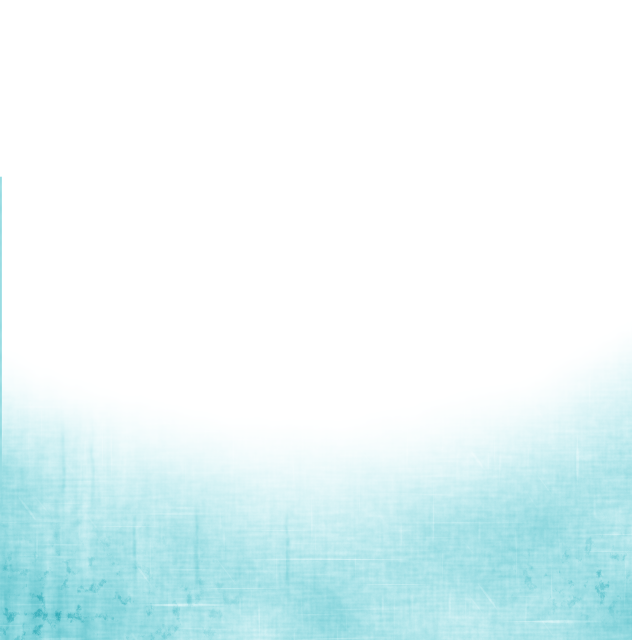
A Shadertoy shader for this background:

```glsl
// A white sheet with a worn aqua wash rising from its lower edge, higher at both sides.
// A curved fade sets the amount of ink; soft blooms, stretched gradient noise, drips
// and scratches vary it, and one curve turns the ink amount into colour.

#define WASH_TOP 0.355       // height of the fade at its lowest point
#define WASH_CURVE 0.55      // rise of the fade toward the sides
#define WASH_SOFTNESS 0.27   // depth over which the ink reaches full strength
#define INK_BASE 0.32
#define GRAIN 0.10
#define WEAVE 0.065
#define SPECKLE 0.24
#define SCRATCH 0.13
#define DRIP_COUNT 5
#define STRIP_TOP 0.724
#define STRIP_WIDTH 0.0028

vec2 hashGradient(vec2 cell) {
    vec3 p = fract(cell.xyx * vec3(0.1031, 0.1030, 0.0973));
    p += dot(p, p.yzx + 33.33);
    float angle = 6.2832 * fract((p.x + p.y) * p.z);
    return vec2(cos(angle), sin(angle));
}

float gradientNoise(vec2 p) {
    vec2 i = floor(p), f = fract(p);
    vec2 u = f * f * f * (f * (f * 6.0 - 15.0) + 10.0);
    float a = dot(hashGradient(i), f);
    float b = dot(hashGradient(i + vec2(1, 0)), f - vec2(1, 0));
    float c = dot(hashGradient(i + vec2(0, 1)), f - vec2(0, 1));
    float d = dot(hashGradient(i + vec2(1, 1)), f - vec2(1, 1));
    return mix(mix(a, b, u.x), mix(c, d, u.x), u.y);
}

float fbm(vec2 p) {
    float sum = 0.0, amplitude = 0.6;
    for (int i = 0; i < 5; i++) {
        sum += amplitude * gradientNoise(p);
        p = mat2(1.6, 1.2, -1.2, 1.6) * p + 7.3;
        amplitude *= 0.58;
    }
    return sum;
}

float bloom(vec2 p, vec2 center, vec2 radius) {
    vec2 q = (p - center) / radius;
    return exp(-dot(q, q));
}

// Broad darker and paler areas of the wash
float washTone(vec2 p) {
    vec2 q = p + 0.03 * vec2(fbm(p * 7.0), fbm(p * 7.0 + 19.0));
    float tone = INK_BASE;
    tone += 0.14 * bloom(q, vec2(0.06, 0.02), vec2(0.25, 0.10));
    tone += 0.07 * bloom(q, vec2(0.00, 0.20), vec2(0.12, 0.16));
    tone += 0.16 * bloom(q, vec2(1.00, 0.04), vec2(0.09, 0.08));
    tone += 0.09 * bloom(q, vec2(0.52, 0.04), vec2(0.05, 0.05));
    tone += 0.07 * bloom(q, vec2(0.78, 0.14), vec2(0.15, 0.10));
    tone -= 0.12 * bloom(q, vec2(0.41, 0.02), vec2(0.05, 0.05));
    tone -= 0.08 * bloom(q, vec2(0.74, 0.03), vec2(0.07, 0.04));
    tone -= 0.06 * bloom(q, vec2(0.98, 0.17), vec2(0.05, 0.05));
    return tone + 0.13 * fbm(p * 5.0 + 3.0);
}

// Thin dark runs, spaced ever wider toward the right
float drips(vec2 p) {
    float sum = 0.0;
    for (int i = 0; i < DRIP_COUNT; i++) {
        float x = 0.10 * pow(1.46, float(i));
        float top = mix(0.36, 0.22, smoothstep(0.15, 0.21, x));
        float offset = p.x - x - 0.003 * gradientNoise(vec2(x * 90.0, p.y * 25.0));
        float span = smoothstep(top, top - 0.05, p.y) * smoothstep(top - 0.18, top - 0.09, p.y);
        float breakup = 0.65 + 0.7 * gradientNoise(vec2(p.x * 150.0, p.y * 65.0));
        sum += exp(-pow(offset / 0.0032, 2.0)) * span * breakup;
    }
    return sum;
}

// Pale hairlines: cells of stretched noise that exceed a threshold
float hairlines(vec2 p) {
    float across = smoothstep(0.34, 0.62, gradientNoise(p * vec2(5.0, 155.0)));
    float upright = smoothstep(0.36, 0.64, gradientNoise(p * vec2(145.0, 9.0) + 31.0));
    vec2 turned = vec2(p.x * 0.8 + p.y * 0.6, p.y * 0.8 - p.x * 0.6);
    float slanted = smoothstep(0.44, 0.68, gradientNoise(turned * vec2(130.0, 11.0)));
    return across * (0.4 + 0.6 * smoothstep(0.28, 0.12, p.y)) + 0.7 * upright + 0.6 * slanted;
}

void mainImage(out vec4 fragColor, in vec2 fragCoord) {
    vec2 p = fragCoord / iResolution.xy;

    // Curved upper fade
    float top = WASH_TOP + WASH_CURVE * pow(p.x - 0.47, 2.0) + 0.025 * fbm(p * 6.0);
    float fade = smoothstep(0.0, WASH_SOFTNESS, top - p.y);

    // Cloth weave, paper grain and upright streaks
    float leftSide = smoothstep(0.5, 0.05, p.x);
    float ink = washTone(p) + GRAIN * fbm(p * 75.0);
    ink += WEAVE * gradientNoise(p * vec2(18.0, 210.0));
    ink += 0.6 * WEAVE * gradientNoise(p * vec2(220.0, 22.0));
    ink += 0.13 * leftSide * gradientNoise(p * vec2(48.0, 6.0));

    // Flaked dark speckle near the lower corners
    float corners = bloom(p, vec2(0.10, 0.03), vec2(0.25, 0.12))
                  + bloom(p, vec2(0.93, 0.10), vec2(0.11, 0.06));
    float flakes = smoothstep(0.12, 0.46, fbm(p * vec2(52.0, 42.0) + 11.0) + 0.3 * fbm(p * 9.0));
    ink += SPECKLE * flakes * corners;

    ink += 0.16 * drips(p) - SCRATCH * hairlines(p);
    ink = max(ink, 0.03) * fade;

    // Narrow stained strip on the left edge
    vec2 pixel = 1.0 / iResolution.xy;
    float strip = smoothstep(0.5, -0.5, (p.x - STRIP_WIDTH) / pixel.x)
                * smoothstep(0.5, -0.5, (p.y - STRIP_TOP) / pixel.y);
    ink = mix(ink, max(ink, 0.40 + 0.08 * gradientNoise(vec2(2.0, p.y * 60.0))), strip);

    // Ink absorbs red most, then green, then blue
    vec3 color = 1.0 - ink * (vec3(1.0, 0.28, 0.22) + ink * vec3(0.0, 0.16, 0.16));
    fragColor = vec4(clamp(color, 0.0, 1.0), 1.0);
}
```
